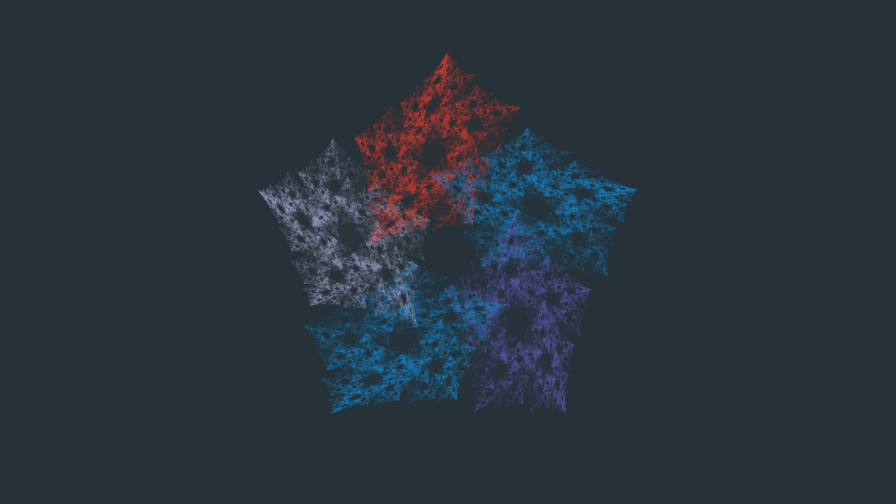
Reproduce this background procedurally as a Shadertoy shader.

```glsl
const int ARMS = 5;
const int DEPTH = 5;          // folds inside each arm
const int SAMPLES = 2;        // antialiasing grid per axis
const float STAR_RADIUS = 0.4;
const float BOUND = 1.25;     // squared radius enclosing the unit star
const float EXPOSURE = 6.5;

const vec3 SLATE = vec3(0.150, 0.196, 0.220);
const vec3 RED = vec3(0.94, 0.24, 0.19);
const vec3 LAVENDER = vec3(0.62, 0.64, 0.79);
const vec3 BLUE = vec3(0.08, 0.54, 0.83);
const vec3 INDIGO = vec3(0.36, 0.36, 0.70);

// Affine map from the whole star to its top arm
const mat2 ARM_SHAPE = mat2(0.440, 0.077, 0.075, 0.508);
const vec2 ARM_CENTER = vec2(-0.075, 0.488);
const vec2 FADE_AXIS = vec2(0.951, -0.309);

float hash(vec2 cell) {
    vec3 h = fract(vec3(cell.xyx) * 0.1031);
    h += dot(h, h.yzx + 33.33);
    return fract((h.x + h.y) * h.z);
}

float valueNoise(vec2 p) {
    vec2 cell = floor(p), f = fract(p);
    f = f * f * (3.0 - 2.0 * f);
    float low = mix(hash(cell), hash(cell + vec2(1, 0)), f.x);
    float high = mix(hash(cell + vec2(0, 1)), hash(cell + vec2(1, 1)), f.x);
    return mix(low, high, f.y);
}

float dustGrain(vec2 p) {
    float grain = 0.5 * valueNoise(p * 18.0 + 80.0) + 0.5 * valueNoise(p * 55.0 + 170.0);
    return mix(0.25, 1.75, grain);
}

mat2 clockwise(float angle) {
    float c = cos(angle), s = sin(angle);
    return mat2(c, -s, s, c);
}

vec2 unfoldArm(vec2 p, mat2 inverseShape) {
    return inverseShape * (p - ARM_CENTER);
}

vec3 armColor(int arm) {
    if (arm == 0) return RED;
    if (arm == 1) return LAVENDER;
    if (arm == 3) return INDIGO;
    return BLUE;
}

// Wedge that is brightest at the outer tip of a copy
float dart(vec2 p) {
    float fromTip = 1.0 - p.y;
    float edge = abs(p.x) - 0.55 * fromTip;
    return (1.0 - smoothstep(-0.1, 0.1, edge)) * exp(-1.6 * max(fromTip, 0.0));
}

// Each copy thins out toward one side
float sideFade(vec2 p) {
    return mix(1.05, 0.55, smoothstep(-0.1, 0.8, dot(p, FADE_AXIS)));
}

// Density of the self-similar star, visiting only the copies that cover p
float starDensity(vec2 p, mat2 inverseShape, mat2 turn, float gain) {
    vec4 stack[32];           // xy: position in the copy, z: level, w: weight
    stack[0] = vec4(p, 0.0, EXPOSURE);
    int top = 1;
    float density = 0.0;
    for (int visit = 0; visit < 600 && top > 0; visit++) {
        vec4 node = stack[--top];
        float weight = node.w * gain * (0.8 + 0.6 * dart(node.xy)) * sideFade(node.xy);
        if (int(node.z) == DEPTH) {
            density += weight * exp(-2.2 * dot(node.xy, node.xy));
            continue;
        }
        vec2 q = node.xy;
        for (int arm = 0; arm < ARMS; arm++) {
            vec2 child = unfoldArm(q, inverseShape);
            if (dot(child, child) < BOUND) stack[top++] = vec4(child, node.z + 1.0, weight);
            q = turn * q;
        }
    }
    return density;
}

// Colour weighted by density in rgb, total density in a
vec4 starLight(vec2 p, mat2 inverseShape, mat2 turn, float gain) {
    vec4 light = vec4(0.0);
    float grain = dustGrain(p);
    for (int arm = 0; arm < ARMS; arm++) {
        vec2 q = unfoldArm(p, inverseShape);
        float density = 0.18 * exp(-3.0 * dot(q, q));
        if (dot(q, q) < BOUND) density += starDensity(q, inverseShape, turn, gain);
        light += grain * density * vec4(armColor(arm), 1.0);
        p = turn * p;
    }
    return light;
}

// Thin dust darkens the ground, dense dust glows
vec3 shadeDust(vec4 light, vec3 ground) {
    float haze = 1.0 - exp(-2.0 * light.a);
    float glow = 1.0 - exp(-0.25 * pow(light.a, 1.2));
    vec3 hue = light.rgb / max(light.a, 0.001);
    return mix(ground * (1.0 - 0.1 * haze), hue, 0.85 * glow);
}

void mainImage(out vec4 fragColor, in vec2 fragCoord) {
    mat2 inverseShape = inverse(ARM_SHAPE);
    mat2 turn = clockwise(radians(72.0));
    float gain = 1.0 / (float(ARMS) * determinant(ARM_SHAPE));

    vec3 color = vec3(0.0);
    for (int i = 0; i < SAMPLES * SAMPLES; i++) {
        vec2 cell = vec2(i % SAMPLES, i / SAMPLES);
        vec2 jitter = (cell + 0.5) / float(SAMPLES) - 0.5;
        vec2 p = (fragCoord + jitter - 0.5 * iResolution.xy) / (iResolution.y * STAR_RADIUS);
        vec4 light = vec4(0.0);
        if (dot(p, p) < BOUND) light = starLight(p, inverseShape, turn, gain);
        color += shadeDust(light, SLATE);
    }
    fragColor = vec4(color / float(SAMPLES * SAMPLES), 1.0);
}
```
